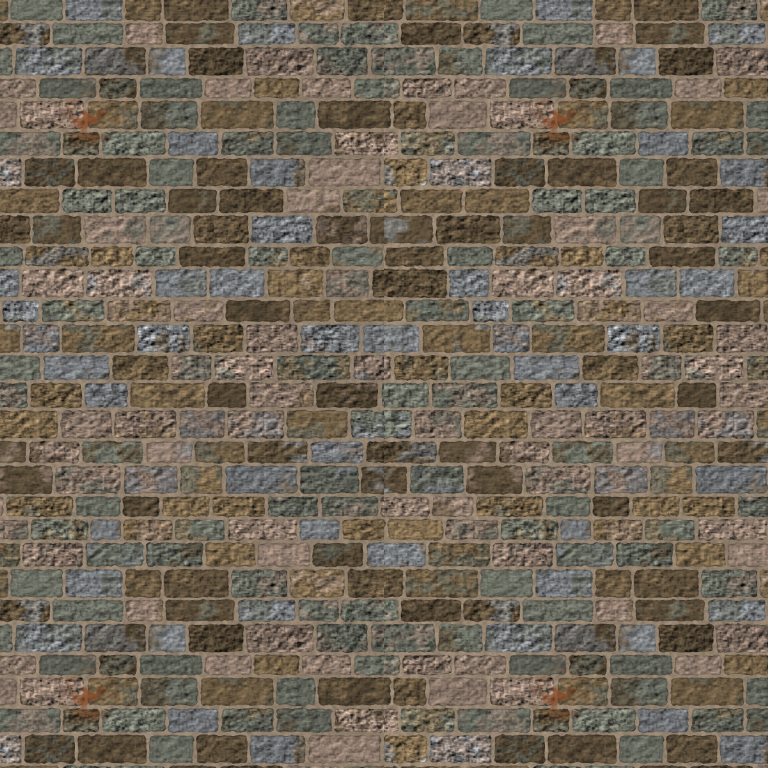
Write a WebGL 1 fragment shader that draws this texture.

```glsl
precision highp float;
// Weathered stone brick wall: uneven courses, mixed stone colours, sandy joints.
uniform vec2 u_resolution;

const float TAU = 6.2831853;
const vec2 TILE = vec2(0.612, 0.751);        // size of one repeat
const vec2 TILE_START = vec2(0.5, 0.028);    // measured from the top left
const float HALF_JOINT = 0.0021;
const float CORNER = 0.0045;

const vec3 MORTAR = vec3(0.60, 0.53, 0.45);
const vec3 SLATE = vec3(0.38, 0.39, 0.35);
const vec3 OCHRE = vec3(0.45, 0.38, 0.28);
const vec3 UMBER = vec3(0.33, 0.28, 0.21);
const vec3 ROSE = vec3(0.52, 0.45, 0.40);
const vec3 BLUE_GREY = vec3(0.45, 0.46, 0.47);
const vec3 RUST = vec3(0.52, 0.27, 0.13);

float hash(vec2 p) {
  return fract(sin(dot(p, vec2(127.1, 311.7))) * 43758.5453);
}

float noise(vec2 p) {
  vec2 i = floor(p);
  vec2 f = fract(p);
  f = f * f * (3.0 - 2.0 * f);
  float low = mix(hash(i), hash(i + vec2(1.0, 0.0)), f.x);
  float high = mix(hash(i + vec2(0.0, 1.0)), hash(i + vec2(1.0, 1.0)), f.x);
  return mix(low, high, f.y);
}

float fbm(vec2 p) {
  float sum = 0.0;
  float gain = 0.5;
  for (int i = 0; i < 3; i++) {
    sum += gain * noise(p);
    p = p * 2.03 + 17.3;
    gain *= 0.55;
  }
  return sum / 0.926;
}

// Tall courses alternate with thin ones of slowly varying height.
float courseHeight(float course) {
  float d = abs(course - 13.5) - 0.5;
  float thin = 0.0326 + 0.0033 * cos(d * TAU / 7.0);
  float height = mod(d, 2.0) > 0.5 ? 0.0401 : thin;
  return abs(course - 19.0) < 0.5 ? 0.0306 : height;
}

// Position of the joint before brick k, in brick widths.
float jointAt(float k, float count, float course) {
  return k + 0.42 * (hash(vec2(mod(k, count), course * 3.7)) - 0.5);
}

float roundedBox(vec2 p, vec2 halfSize, float radius) {
  vec2 q = abs(p) - halfSize + radius;
  return length(max(q, 0.0)) + min(max(q.x, q.y), 0.0) - radius;
}

vec3 stoneColour(float t) {
  vec3 c = mix(SLATE, OCHRE, step(0.28, t));
  c = mix(c, UMBER, step(0.49, t));
  c = mix(c, ROSE, step(0.67, t));
  return mix(c, BLUE_GREY, step(0.87, t));
}

// Stone with stained patches, dark pits and light from the upper left.
vec3 stoneSurface(vec2 p, vec2 id) {
  vec3 base = stoneColour(hash(id));
  vec3 stain = stoneColour(hash(id + 41.3));
  float patches = smoothstep(0.48, 0.66, fbm(p * 38.0 + id * 7.1));
  vec3 c = mix(base, stain, patches * 0.65);
  float roughness = mix(0.5, 1.2, hash(id + 9.7));
  vec2 grain = p * vec2(105.0, 140.0);
  float relief = fbm(grain) - fbm(grain + vec2(-0.26, -0.32));
  float pits = smoothstep(0.56, 0.82, noise(p * 290.0));
  c *= 0.92 + 0.2 * hash(id + 23.9);
  return c * (1.03 + 1.6 * roughness * relief - 0.28 * roughness * pits);
}

void main() {
  vec2 uv = gl_FragCoord.xy / u_resolution;
  vec2 p = mod(vec2(uv.x, 1.0 - uv.y) - TILE_START, TILE);

  // Find the course.
  float top = 0.0;
  float height = 0.0;
  float course = 0.0;
  for (int i = 1; i <= 21; i++) {
    course = float(i);
    height = courseHeight(course);
    if (p.y < top + height) break;
    if (i < 21) top += height;
  }

  // Find the brick within the course.
  float count = height < 0.031 ? 9.0 : 8.0;
  float brickWidth = TILE.x / count;
  float shift = 0.5 * mod(course, 2.0) + 0.35 * hash(vec2(course, 5.3));
  float x = p.x / brickWidth + shift;
  float k = floor(x);
  if (x < jointAt(k, count, course)) k -= 1.0;
  else if (x >= jointAt(k + 1.0, count, course)) k += 1.0;
  float left = jointAt(k, count, course);
  float right = jointAt(k + 1.0, count, course);

  // Worn, rounded outline.
  vec2 local = vec2((x - 0.5 * (left + right)) * brickWidth, p.y - top - 0.5 * height);
  vec2 halfSize = 0.5 * vec2((right - left) * brickWidth, height) - HALF_JOINT;
  float edge = roundedBox(local, halfSize, CORNER) + 0.0045 * (fbm(p * 130.0) - 0.5);
  float soft = max(0.8 / u_resolution.y, 0.0009);
  float stoneMask = 1.0 - smoothstep(-soft, soft, edge);

  vec3 stone = stoneSurface(p, vec2(mod(k, count), course));
  stone *= 1.0 - 0.2 * smoothstep(-0.003, 0.0, edge);
  vec3 mortar = MORTAR * (0.80 + 0.34 * fbm(p * 190.0));
  vec3 colour = mix(mortar, stone, stoneMask);

  // Rust bloom and a slight change of tone across each repeat.
  float bloom = 1.0 - smoothstep(0.01, 0.045, length(p - vec2(0.23, 0.125)));
  colour = mix(colour, RUST, 0.7 * bloom * smoothstep(0.45, 0.7, fbm(p * 85.0 + 3.1)));
  colour *= 1.03 - 0.06 * p.x / TILE.x;
  gl_FragColor = vec4(clamp(colour, 0.0, 1.0), 1.0);
}
```
